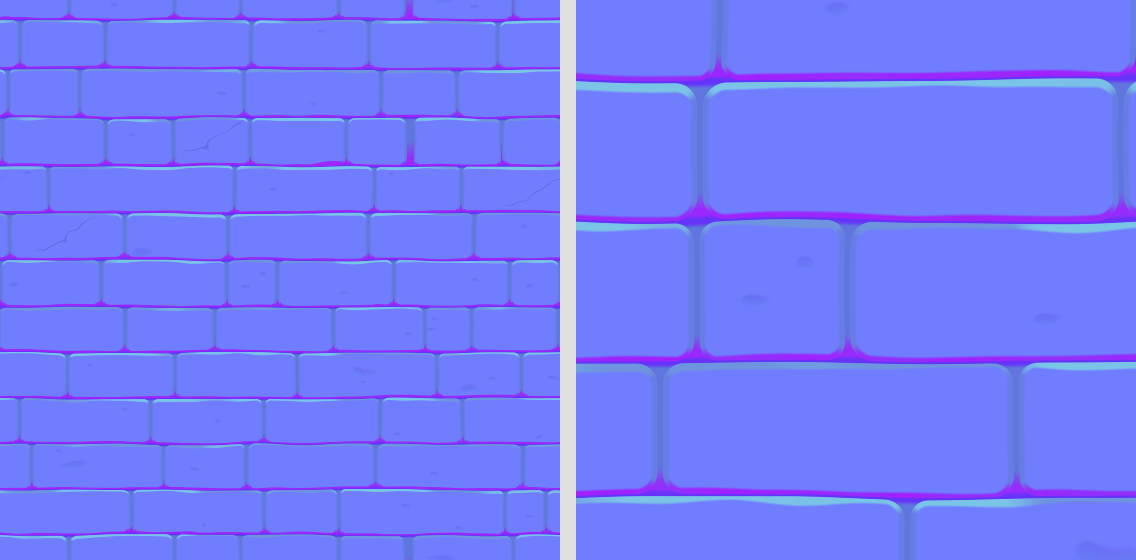
Left: the whole. Right: its middle third, enlarged.
A Shadertoy shader for this texture map:

```glsl
// Tangent-space normal map of a worn brick wall: twelve courses of uneven rounded bricks.

const float PI = 3.14159;

// Per course, from the top: number of bricks and position of the first joint
const float BRICKS[12] = float[12](5., 5., 7., 4., 5., 6., 6., 5., 5., 5., 5., 6.);
const float FIRST[12] = float[12](.42, .16, 2.27, 1.05, 2.67, 2.17, 2.67, 1.45, .41, .69, 2.81, 1.47);

float hash(vec2 c) {
    return fract(sin(dot(c, vec2(127.1, 311.7))) * 43758.5453);
}

// Value noise that tiles with the 12 x 12 wall
float noise(vec2 p, float freq) {
    p *= freq;
    vec2 i = floor(p), f = p - i;
    f *= f * (3. - 2. * f);
    float period = 12. * freq;
    vec2 a = mod(i, period), b = mod(i + 1., period);
    return mix(mix(hash(a), hash(vec2(b.x, a.y)), f.x),
               mix(hash(vec2(a.x, b.y)), hash(b), f.x), f.y);
}

// Finds the brick around x: left joint, right joint, index in the course
vec3 findBrick(float x, int course) {
    float n = BRICKS[course];
    vec3 brick = vec3(-99., 99., 0.);
    for (int i = -3; i <= 8; i++) {
        float k = mod(float(i), n);
        float shift = k < .5 ? 0. : .82 * (hash(vec2(k + 3., float(course) + 7.)) - .5);
        float joint = FIRST[course] + 12. * (float(i) + shift) / n;
        if (joint <= x && joint > brick.x) brick.xz = vec2(joint, k);
        if (joint > x) brick.y = min(brick.y, joint);
    }
    return brick;
}

// Shallow chips and the occasional crack on a brick face
vec3 wearFace(vec3 col, vec2 q, vec2 halfSize, vec2 id, vec2 p) {
    for (float i = 0.; i < 2.; i++) {
        vec2 seed = id + 17. * (i + 1.);
        vec2 spot = (vec2(hash(seed), hash(seed + 2.3)) - .5) * halfSize * 1.5;
        float big = step(.85, hash(seed + 4.1));
        vec2 size = vec2(.07 + .05 * hash(seed + 5.2) + .16 * big, .05 + .05 * big);
        vec2 e = (q - spot) / size;
        e += .9 * (vec2(noise(p, 6.), noise(p + 3.7, 6.)) - .5);
        float dent = step(.7, hash(seed + 8.9)) * (1. - smoothstep(.5, 1.1, length(e)));
        col += dent * vec3(-.03 + .02 * e.x, -.03 + .04 * e.y, -.04);
    }
    float cracked = step(.955, hash(id + 31.));
    float line = q.y + .6 * q.x + .3 * (noise(p, 4.) - .5);
    float span = smoothstep(-.75, -.45, q.x) * (1. - smoothstep(.5, .75, q.x));
    float crack = cracked * span * (1. - smoothstep(.005, .025, abs(line)));
    return col + crack * vec3(-.04, -.06 + 4. * line, -.09);
}

void mainImage(out vec4 fragColor, in vec2 fragCoord) {
    // One unit is one course height; y runs downwards
    vec2 uv = fragCoord / iResolution.xy;
    float pixel = 12. / iResolution.y;
    vec2 p = 12. * vec2(uv.x, 1. - uv.y);
    vec2 w = p + .05 * (vec2(noise(p, 1.), noise(p + 5.5, 1.)) - .5);

    // Courses are slightly taller in the upper half
    float y = mod(w.y - .4375, 12.);
    y -= .133 * sin(PI * y / 12.) + .02 * sin(PI * y / 6.);
    int course = clamp(int(floor(y)), 0, 11);
    vec3 brick = findBrick(w.x, course);
    vec2 id = vec2(brick.z, float(course));

    // Now and then a brick is broken back from its left joint
    float broken = step(.98, hash(id + 53.));
    brick.x += .13 * broken;

    // Rounded box distance and outward direction
    vec2 halfSize = vec2(.5 * (brick.y - brick.x) - .02, .492);
    vec2 q = vec2(w.x - .5 * (brick.x + brick.y), y - float(course) - .5);
    float radius = .12 + .06 * hash(id + 11.);
    vec2 e = abs(q) - halfSize + radius;
    vec2 corner = max(e, 0.);
    float d = length(corner) + min(max(e.x, e.y), 0.) - radius;
    vec2 outward = sign(q) * corner / max(length(corner), 1e-4);

    // Flat face
    vec3 col = wearFace(vec3(.44, .49, 1.), q, halfSize, id, p);

    // Bevel: patchy pale strip on top, magenta underneath, slate at the sides
    vec3 side = vec3(.40, .49, .89);
    float patchy = noise(p + 2.3, 1.);
    vec3 top = mix(vec3(.43, .58, .88), vec3(.48, .77, .91), smoothstep(.35, .65, patchy));
    vec3 under = mix(vec3(.56, .20, .98), vec3(.65, .11, 1.), noise(p, 3.));
    vec3 bevel = mix(side, outward.y > 0. ? under : top, smoothstep(.25, .85, abs(outward.y)));
    float rim = outward.y > 0. ? .025 + .025 * noise(p + 7.1, 2.) : .025 + .045 * noise(p + 4.4, 2.);
    float depth = mix(.04, rim, abs(outward.y));
    depth += .07 * smoothstep(.85, .98, noise(p + 1.9, 1.)) * max(outward.y, 0.);
    float soft = max(.012, .6 * pixel);
    col = mix(col, bevel, smoothstep(-depth - soft, -depth + soft, d));

    // Joint floor: slate uprights that flare to magenta above the violet bed joints
    vec3 floorCol = mix(vec3(.38, .46, .87), under, smoothstep(mix(.28, -.1, broken), .43, q.y));
    floorCol = mix(floorCol, vec3(.40, .20, .98), smoothstep(.45, .49, abs(q.y)));
    col = mix(col, floorCol, smoothstep(-.6 * pixel, .6 * pixel, d));

    fragColor = vec4(col, 1.);
}
```
